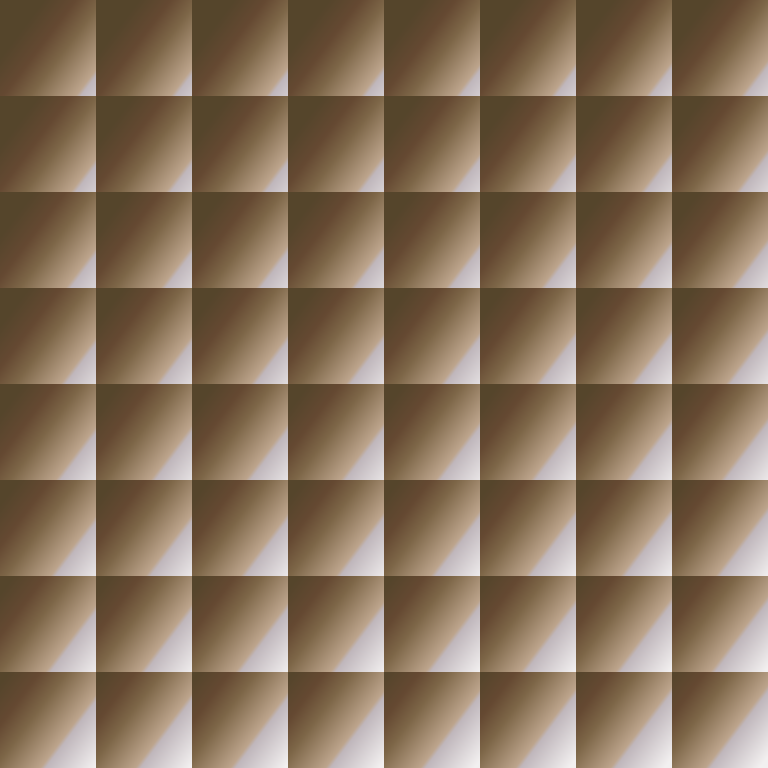
This pattern is drawn by a WebGL 1 fragment shader. Its source:

```glsl
precision highp float;
// An eight by eight grid of square tiles, each shaded by one slanted ramp
// from dark olive through brown and tan to a pale lilac-white corner.
// The ramp's start drifts from tile to tile, so the pale corners grow.

uniform vec2 u_resolution;

const float TILES = 8.0;
const vec2 SLOPE = vec2(0.57, 0.43);   // ramp gained across one tile
const vec2 DRIFT = vec2(0.006, 0.030); // ramp gained per column and row
const int SAMPLES = 3;                 // per axis, smooths the tile seams

// Linear step from 0 at a to 1 at b.
float ramp(float a, float b, float x) {
  return clamp((x - a) / (b - a), 0.0, 1.0);
}

// Colour stops along the ramp; the tan to lilac change is abrupt.
vec3 bronze(float s) {
  vec3 olive = vec3(0.335, 0.270, 0.170);
  vec3 umber = vec3(0.395, 0.285, 0.195);
  vec3 brown = vec3(0.490, 0.400, 0.280);
  vec3 tan_ = vec3(0.740, 0.645, 0.550);
  vec3 lilac = vec3(0.750, 0.715, 0.735);
  vec3 white = vec3(0.950, 0.940, 0.940);

  vec3 c = mix(olive, umber, ramp(0.27, 0.45, s));
  c = mix(c, brown, ramp(0.45, 0.61, s));
  c = mix(c, tan_, ramp(0.61, 0.88, s));
  c = mix(c, lilac, ramp(0.88, 0.91, s));
  return mix(c, white, ramp(0.91, 1.20, s));
}

// Position on the ramp, for p in tiles measured from the top left.
float tileShade(vec2 p, vec2 slope, vec2 drift) {
  return dot(fract(p), slope) + dot(floor(p), drift);
}

void main() {
  vec3 sum = vec3(0.0);
  float n = float(SAMPLES);

  // Average a small grid of points inside the pixel.
  for (int j = 0; j < SAMPLES; j++) {
    for (int i = 0; i < SAMPLES; i++) {
      vec2 offset = (vec2(float(i), float(j)) + 0.5) / n - 0.5;
      vec2 uv = (gl_FragCoord.xy + offset) / u_resolution;
      vec2 p = vec2(uv.x, 1.0 - uv.y) * TILES;
      sum += bronze(tileShade(p, SLOPE, DRIFT));
    }
  }
  gl_FragColor = vec4(sum / (n * n), 1.0);
}
```
